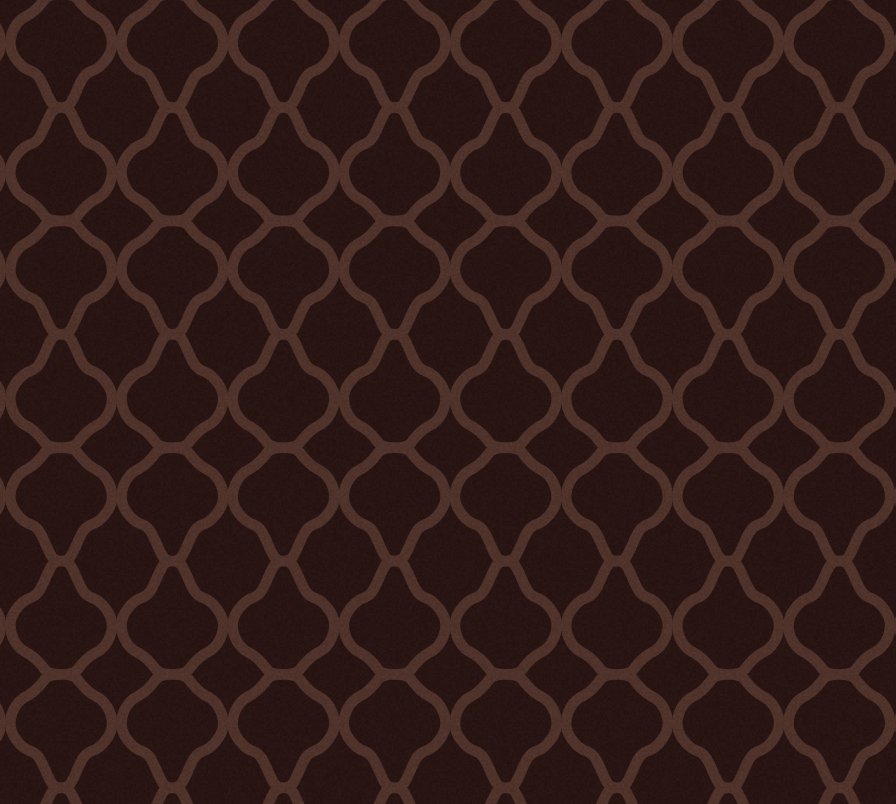
Write a Shadertoy shader that draws this pattern.

```glsl
// Brown ogee trellis of mirrored bulb outlines on dark, finely grained cloth.

// Control points of half a bulb, from narrow neck to flat base.
const int POINTS = 13;
const vec2 BULB[POINTS] = vec2[POINTS](
    vec2(-6.0, 0.0), vec2(6.0, 0.0), vec2(11.0, 9.0), vec2(17.0, 23.0),
    vec2(22.0, 30.0), vec2(33.0, 34.0), vec2(43.7, 48.0), vec2(43.7, 62.0),
    vec2(36.5, 75.0), vec2(25.0, 81.0), vec2(17.0, 89.0),
    vec2(11.0, 97.3), vec2(-11.0, 97.3));

float hash(vec2 p) {
    vec3 q = fract(p.xyx * 0.1031);
    q += dot(q, q.yzx + 33.33);
    return fract((q.x + q.y) * q.z);
}

float segmentDistance(vec2 p, vec2 a, vec2 b) {
    vec2 ab = b - a;
    float t = clamp(dot(p - a, ab) / dot(ab, ab), 0.0, 1.0);
    return length(p - a - ab * t);
}

// Distance to the quadratic B-spline through the control polygon.
float bulbDistance(vec2 p) {
    float nearest = 1e3;
    vec2 last = 0.5 * (BULB[0] + BULB[1]);
    for (int i = 1; i < POINTS - 1; i++) {
        vec2 start = 0.5 * (BULB[i - 1] + BULB[i]);
        vec2 end = 0.5 * (BULB[i] + BULB[i + 1]);
        for (int k = 1; k <= 5; k++) {
            float t = float(k) / 5.0;
            vec2 next = mix(mix(start, BULB[i], t), mix(BULB[i], end, t), t);
            nearest = min(nearest, segmentDistance(p, last, next));
            last = next;
        }
    }
    return nearest;
}

// Triangle wave that mirrors every half period.
vec2 mirrorRepeat(vec2 p, vec2 period) {
    return abs(mod(p + 0.5 * period, period) - 0.5 * period);
}

void mainImage(out vec4 fragColor, in vec2 fragCoord) {
    // The canvas is 690 units high.
    float pixel = 690.0 / iResolution.y;
    vec2 p = fragCoord * pixel;

    // Eight columns across; rows reflect about necks and bases.
    vec2 cell = mirrorRepeat(p - vec2(52.5, 13.9), vec2(95.4, 194.6));
    float edge = bulbDistance(cell) - 4.55;
    float line = 1.0 - smoothstep(-0.7 * pixel, 0.7 * pixel, edge);
    vec3 color = mix(vec3(0.157, 0.080, 0.071), vec3(0.310, 0.198, 0.168), line);

    // Fine cloth grain, a little stronger on the lines.
    float grain = hash(floor(p / 1.5)) - 0.5;
    color += grain * mix(0.018, 0.026, line);

    fragColor = vec4(color, 1.0);
}
```
